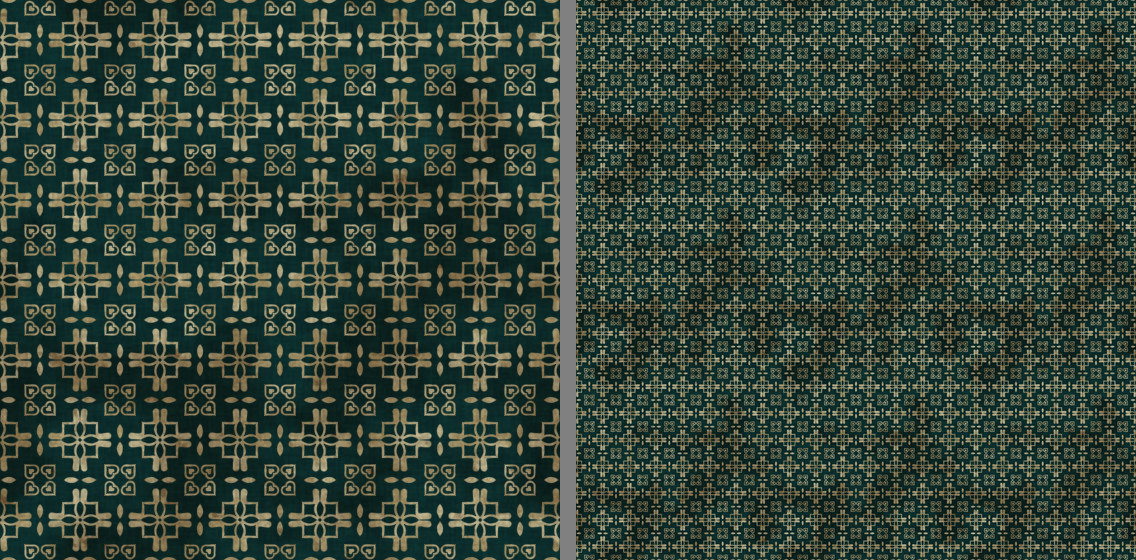
Left, the tile; right, the same tile 3 across and 3 down.
Write a WebGL 2 fragment shader that draws this pattern.

```glsl
#version 300 es
precision highp float;
// Worn damask tile: notched gold crosses, heart rosettes and paired leaves on dark teal.

uniform vec2 u_resolution;
out vec4 outColor;

// Layout, in repeats of the tile
const float REPEATS = 7.0;
const float BODY = 0.225;         // half side of the square body of a cross
const float FRAME = 0.029;        // width of the frame around its openings
const float HEART_TIP = 0.182;
const float HEART_SIDE = 0.107;
const float HEART_LINE = 0.012;   // half width of the heart outline
const float EDGE_WOBBLE = 0.006;
const float SOFTNESS = 0.9;       // edge blur relative to one sample

// Colours
const vec3 TEAL = vec3(0.045, 0.175, 0.170);
const vec3 SOOT = vec3(0.040, 0.105, 0.090);
const vec3 PALE_GOLD = vec3(0.690, 0.650, 0.510);
const vec3 OCHRE = vec3(0.600, 0.535, 0.375);
const vec3 RUST = vec3(0.370, 0.270, 0.160);

float hash(vec2 p) {
    vec3 q = fract(vec3(p.xyx) * 0.1031);
    q += dot(q, q.yzx + 33.33);
    return fract((q.x + q.y) * q.z);
}

// Value noise that wraps after a whole number of lattice cells
float noise(vec2 uv, vec2 period) {
    vec2 p = uv * period;
    vec2 i = floor(p);
    vec2 f = fract(p);
    f = f * f * (3.0 - 2.0 * f);
    vec2 a = mod(i, period);
    vec2 b = mod(i + 1.0, period);
    return mix(mix(hash(a), hash(vec2(b.x, a.y)), f.x),
               mix(hash(vec2(a.x, b.y)), hash(b), f.x), f.y);
}

float fbm(vec2 uv, float period) {
    float sum = 0.0;
    float gain = 0.5;
    for (int i = 0; i < 5; i++) {
        sum += gain * noise(uv, vec2(period));
        period *= 2.0;
        gain *= 0.5;
    }
    return sum / 0.96875;
}

float box(vec2 p, float halfSide) {
    vec2 d = abs(p) - halfSide;
    return max(d.x, d.y);
}

// Pointed leaf lying along x
float leaf(vec2 p, float halfLength, float halfWidth) {
    float radius = (halfLength * halfLength + halfWidth * halfWidth) / (2.0 * halfWidth);
    return length(vec2(p.x, abs(p.y) + radius - halfWidth)) - radius;
}

// Heart with its square tip on the diagonal; expects p.x >= p.y
float heart(vec2 p, float tip, float side) {
    float square = box(p - (tip - 0.5 * side), 0.5 * side);
    float lobe = length(p - vec2(tip - 0.5 * side, tip - side)) - 0.5 * side;
    return min(square, lobe);
}

float taperedCapsule(vec2 p, vec2 a, vec2 b, float ra, float rb) {
    vec2 ab = b - a;
    float t = clamp(dot(p - a, ab) / dot(ab, ab), 0.0, 1.0);
    return length(p - a - ab * t) - mix(ra, rb, t);
}

float smoothMin(float a, float b, float k) {
    float h = max(k - abs(a - b), 0.0) / k;
    return min(a, b) - 0.25 * h * h * k;
}

// Cross with forked arms; expects p folded into the octant p.x >= p.y >= 0
float crossShape(vec2 p) {
    float finger = taperedCapsule(p, vec2(0.19, 0.038), vec2(0.352, 0.051), 0.038, 0.041);
    float solid = smoothMin(box(p, BODY), finger, 0.035);
    float petal = leaf(p - vec2(0.138, 0.0), 0.097, 0.043);
    float inner = BODY - FRAME;
    float opening = max(box(p - 0.5 * (inner + 0.05), 0.5 * (inner - 0.05)), FRAME - petal);
    float eye = (p.x + p.y - 0.026) * 0.707;
    return max(solid, -min(min(petal, opening), eye));
}

float ornament(vec2 p) {
    p = abs(p);
    p = vec2(max(p.x, p.y), min(p.x, p.y));
    float leaves = leaf(vec2(p.y - 0.11, p.x - 0.5), 0.090, 0.037);
    vec2 r = 0.5 - p.yx;
    float outline = abs(heart(r, HEART_TIP, HEART_SIDE)) - HEART_LINE;
    float core = heart(r, 0.140, 0.046);
    return min(min(crossShape(p), leaves), min(outline, core));
}

void main() {
    vec2 uv = gl_FragCoord.xy / u_resolution;
    vec2 p = fract(uv * REPEATS + vec2(0.5, 0.0)) - 0.5;

    // Wear: broad stains, mottling, fine grain and woven threads
    float stain = smoothstep(0.48, 0.76, fbm(uv, 6.0));
    float mottle = fbm(uv + vec2(0.37, 0.61), 24.0);
    float grain = noise(uv, vec2(230.0)) - 0.5;
    float weave = noise(uv, vec2(256.0, 40.0)) + noise(uv, vec2(40.0, 256.0)) - 1.0;
    float scuff = smoothstep(0.66, 0.82, fbm(uv + vec2(0.13, 0.29), 38.0));

    float d = ornament(p) + EDGE_WOBBLE * (noise(uv, vec2(150.0)) - 0.5);
    float blur = SOFTNESS * REPEATS / min(u_resolution.x, u_resolution.y);
    float ink = 1.0 - smoothstep(-blur, blur, d);

    vec3 ground = mix(TEAL, SOOT, 0.75 * stain) * (0.86 + 0.28 * mottle + 0.16 * weave);
    vec3 gold = mix(PALE_GOLD, OCHRE, smoothstep(0.32, 0.68, mottle));
    gold = mix(gold, RUST, 0.38 * stain + 0.45 * scuff) * (1.0 + 0.14 * grain + 0.10 * weave);
    outColor = vec4(mix(ground, gold, ink) + 0.015 * grain, 1.0);
}
```
